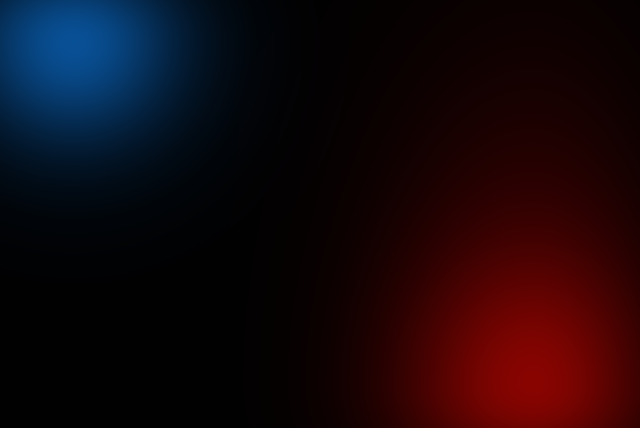
A Shadertoy shader for this background:

```glsl
// Two soft lights on black: a blue glow at the upper left and a tall red
// glow at the lower right. Each is a tight core plus a wide halo, built from
// Gaussians whose spread differs on each side. Lengths are in canvas heights.

const vec3 BACKGROUND = vec3(0.002, 0.002, 0.003);

const vec2 BLUE_CENTER = vec2(0.172, 0.902);
const vec3 BLUE_CORE   = vec3(0.030, 0.265, 0.485);
const vec3 BLUE_HALO   = vec3(0.000, 0.045, 0.095);

const vec2 RED_CENTER = vec2(1.246, 0.102);
const vec3 RED_CORE   = vec3(0.295, 0.015, 0.000);
const vec3 RED_HALO   = vec3(0.235, 0.000, 0.000);

// Spreads: xy = toward left and bottom, zw = toward right and top
const vec4 BLUE_CORE_SPREAD = vec4(0.168, 0.160, 0.168, 0.125);
const vec4 BLUE_HALO_SPREAD = vec4(0.240, 0.240, 0.240, 0.160);
const vec4 RED_CORE_SPREAD  = vec4(0.200, 0.150, 0.178, 0.200);
const vec4 RED_HALO_SPREAD  = vec4(0.255, 0.170, 0.215, 0.485);

// Gaussian with its own spread on each of the four sides
float glow(vec2 offset, vec4 spread) {
    vec2 sideSpread = mix(spread.xy, spread.zw, step(0.0, offset));
    vec2 q = offset / sideSpread;
    return exp(-0.5 * dot(q, q));
}

void mainImage(out vec4 fragColor, in vec2 fragCoord) {
    vec2 p = fragCoord / iResolution.y;
    vec2 fromBlue = p - BLUE_CENTER;
    vec2 fromRed = p - RED_CENTER;

    // Add the lights over the dark ground
    vec3 color = BACKGROUND;
    color += BLUE_CORE * glow(fromBlue, BLUE_CORE_SPREAD);
    color += BLUE_HALO * glow(fromBlue, BLUE_HALO_SPREAD);
    color += RED_CORE * glow(fromRed, RED_CORE_SPREAD);
    color += RED_HALO * glow(fromRed, RED_HALO_SPREAD);

    fragColor = vec4(color, 1.0);
}
```
